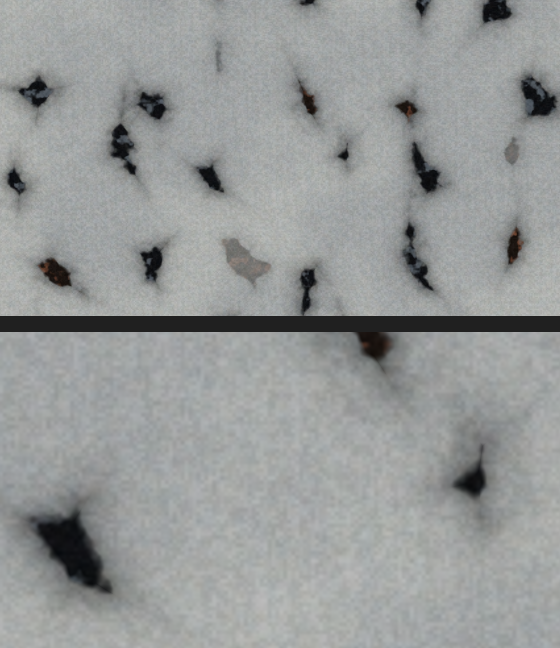
Top, the full canvas; bottom, a detail of the centre.
A WebGL 1 fragment shader for this texture:

```glsl
precision highp float;
// Dark stone and bark chips poking through soft, grainy grey snow.

uniform vec2 u_resolution;

float hash(vec2 p) {
  return fract(sin(dot(p, vec2(127.1, 311.7))) * 43758.5453);
}

float noise(vec2 p) {
  vec2 i = floor(p);
  vec2 f = fract(p);
  f = f * f * (3.0 - 2.0 * f);
  return mix(mix(hash(i), hash(i + vec2(1.0, 0.0)), f.x),
             mix(hash(i + vec2(0.0, 1.0)), hash(i + vec2(1.0, 1.0)), f.x), f.y);
}

float fbm(vec2 p) {
  return 0.55 * noise(p) + 0.3 * noise(p * 2.1 + 7.3) + 0.15 * noise(p * 4.3 + 19.1);
}

// Distance to an irregular five-sided shard cut around an ellipse
float shard(vec2 q, vec2 radius, vec2 id) {
  float d = -1.0;
  for (int i = 0; i < 5; i++) {
    float k = float(i);
    float a = 1.2566 * k + 1.1 * (hash(id + 3.7 * k) - 0.5) + 6.28 * hash(id + 0.9);
    vec2 n = normalize(vec2(cos(a), sin(a)) / radius);
    float cut = mix(0.45, 1.05, hash(id + 5.3 * k + 2.1));
    d = max(d, dot(q, n) - cut * length(n * radius));
  }
  return d;
}

// Fine speckle, a little different in each channel
vec3 grain(vec2 p) {
  float coarse = noise(p * 115.0) - 0.5;
  float fine = noise(p * 240.0 + 31.0) - 0.5;
  vec3 tint = vec3(noise(p * 90.0 + 5.0), 0.5, noise(p * 90.0 + 57.0)) - 0.5;
  return vec3(0.05 * coarse + 0.06 * fine) + 0.025 * tint;
}

void main() {
  vec2 p = gl_FragCoord.xy / u_resolution.y;

  // Snow with broad, faint hollows
  float hollow = smoothstep(0.3, 0.7, fbm(p * 3.5 + 4.0));
  vec3 color = mix(vec3(0.685, 0.695, 0.685), vec3(0.63, 0.643, 0.645), hollow);

  // Chips: one per jittered cell, with a soft shadow where the snow thins
  float rough = (fbm(p * 26.0) - 0.5) * 0.038;
  float facet = fbm(p * 34.0 + 11.0);
  vec2 cell = floor(p / 0.3);
  float covered = 0.0;
  for (int y = -1; y <= 1; y++) {
    for (int x = -1; x <= 1; x++) {
      vec2 id = cell + vec2(float(x), float(y)) + 17.0;
      vec2 jitter = vec2(hash(id + 0.3), hash(id + 8.6));
      vec2 q = p - (id - 17.0 + mix(vec2(0.2), vec2(0.8), jitter)) * 0.3;

      float lean = mix(-0.85, 0.55, hash(id + 14.2));
      q = mat2(cos(lean), sin(lean), -sin(lean), cos(lean)) * q;
      q.x += 4.0 * (hash(id + 21.4) - 0.5) * q.y * q.y;

      float size = mix(0.45, 1.15, hash(id + 33.8));
      vec2 radius = size * vec2(mix(0.02, 0.065, hash(id + 41.5)),
                                mix(0.05, 0.11, hash(id + 52.7)));
      float d = shard(q, radius, id) + rough;

      // Some chips lie buried and show only as a grey stain
      float bare = mix(0.3, 1.0, step(0.15, hash(id + 63.1)));
      color *= 1.0 - 0.42 * bare * exp(-max(d, 0.0) / 0.023);

      float brown = step(0.78, hash(id + 71.9));
      vec3 light = mix(vec3(0.31, 0.34, 0.37), vec3(0.42, 0.26, 0.19), brown);
      vec3 dark = mix(vec3(0.055, 0.06, 0.07), vec3(0.1, 0.075, 0.06), brown);
      vec3 chip = mix(dark, light, smoothstep(0.5, 0.75, facet));
      float mask = bare * (1.0 - smoothstep(-0.007, 0.006, d));
      color = mix(color, chip, mask);
      covered = max(covered, mask);
    }
  }

  color += grain(p) * mix(1.0, 0.6, covered);
  gl_FragColor = vec4(clamp(color, 0.0, 1.0), 1.0);
}
```
